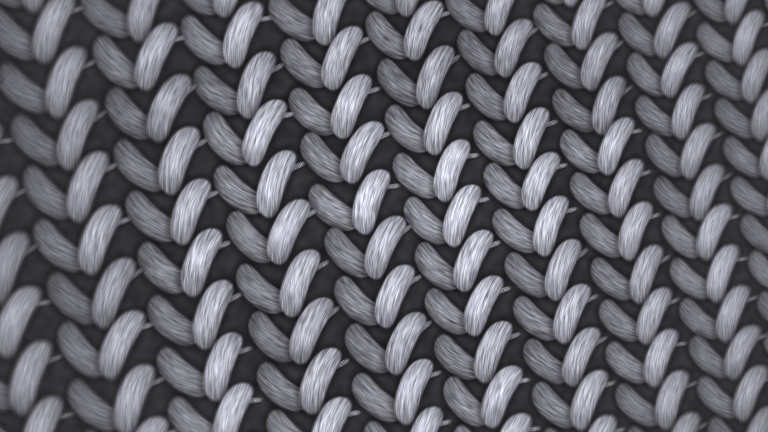
Reproduce this texture procedurally as a Shadertoy shader.

```glsl
// Close view of a grey knitted fabric: slanted columns of V stitches in twisted yarn

vec2 hash2(vec2 p) {
    p = vec2(dot(p, vec2(127.1, 311.7)), dot(p, vec2(269.5, 183.3)));
    return 2.0 * fract(sin(p) * 43758.5) - 1.0;
}

float gradientNoise(vec2 p) {
    vec2 i = floor(p), f = fract(p);
    vec2 u = f * f * (3.0 - 2.0 * f);
    float a = dot(hash2(i), f);
    float b = dot(hash2(i + vec2(1, 0)), f - vec2(1, 0));
    float c = dot(hash2(i + vec2(0, 1)), f - vec2(0, 1));
    float d = dot(hash2(i + vec2(1, 1)), f - vec2(1, 1));
    return mix(mix(a, b, u.x), mix(c, d, u.x), u.y);
}

// Bent strand: x = place along, y = place across (both -1..1), z = edge distance
vec3 strand(vec2 d, float angle, vec2 halfSize, float bend) {
    vec2 axis = vec2(cos(angle), sin(angle));
    float along = dot(d, axis) / halfSize.x;
    float across = (dot(d, vec2(-axis.y, axis.x)) - bend * along * along) / halfSize.y;
    float edge = (sqrt(across * across + pow(along, 4.0)) - 1.0) * halfSize.y;
    return vec3(along, across, edge);
}

// Light on a strand: round section, fine twisted fibres, darker ends
float yarnLight(vec3 s, vec2 seed, float detail) {
    float roundness = sqrt(max(0.0, 1.0 - s.y * s.y));
    float twist = s.y + 0.35 * s.x;
    float fibres = gradientNoise(vec2(s.x * 1.8, twist * 5.0) + seed)
                 + 0.7 * gradientNoise(vec2(s.x * 4.0, twist * 10.0) - seed);
    return (0.5 + 0.5 * roundness - 0.08 * s.y) * (1.0 + 0.5 * detail * fibres)
         * (1.0 - 0.3 * s.x * s.x);
}

// Middle of a stitch; columns and rows narrow towards the right
float rowStart(float c) { return 0.428 + 0.0625 * c - 0.00486 * c * c; }
float rowHeight(float c) { return 0.1227 - 0.00417 * c; }

vec2 stitchCentre(float c, float r) {
    float y = rowStart(c) + r * rowHeight(c);
    return vec2(0.106 + 0.227 * c - 0.00324 * c * c + 0.22 * y, y);
}

void mainImage(out vec4 fragColor, in vec2 fragCoord) {
    vec2 p = fragCoord / iResolution.y;
    p.y = 1.0 - p.y;
    vec2 fromMiddle = p - vec2(0.9, 0.5);

    // Slow wobble of the cloth and loss of focus towards the borders
    vec2 q = p + 0.008 * vec2(gradientNoise(p * 4.0), gradientNoise(p * 4.0 + 17.0));
    float defocus = smoothstep(0.3, 1.0, length(fromMiddle));
    float blur = mix(0.012, 0.035, defocus) + 1.5 / iResolution.y;
    float detail = 1.0 - 0.5 * defocus;

    float column = round(35.0 - sqrt(1225.0 - (q.x - 0.22 * q.y - 0.106) / 0.00324));
    float light = 0.19 + 0.06 * gradientNoise(q * 40.0);

    // Layers: 0 = dark left arms, 1 = thin loop tails, 2 = bright right arms
    for (int layer = 0; layer < 3; layer++)
    for (int j = -2; j <= 2; j++)
    for (int i = -1; i <= 1; i++) {
        float c = column + float(i);
        float r = round((q.y - rowStart(c)) / rowHeight(c)) + float(j);
        vec2 d = (q - stitchCentre(c, r)) / (0.227 - 0.0065 * c);
        vec2 vary = hash2(vec2(c, r) + 3.7);
        vec2 seed = vary * 40.0;
        d += 0.018 * vary.yx;

        vec3 s;
        float tone;
        if (layer == 0) {
            s = strand(d - vec2(-0.42, 0.12), 0.72 + 0.08 * vary.x, vec2(0.34, 0.15), -0.07);
            tone = 0.52;
        } else if (layer == 1) {
            s = strand(d - vec2(0.21, -0.15), -0.4 + 0.3 * vary.y, vec2(0.12, 0.032), 0.0);
            tone = 0.64 + 0.1 * vary.x;
        } else {
            s = strand(d - vec2(-0.02, 0.0), -1.18 + 0.07 * vary.x, vec2(0.38, 0.145), 0.06);
            tone = 0.76 - 0.1 * smoothstep(0.0, 1.0, -s.x);
        }

        // Contact shadow, then the strand itself
        float reach = layer == 1 ? 0.03 : 0.09;
        light *= mix(0.62, 1.0, smoothstep(-0.02, reach, s.z));
        float cover = 1.0 - smoothstep(-blur, blur, s.z);
        if (cover > 0.0) {
            float shade = tone * (1.0 + 0.07 * vary.y) * yarnLight(s, seed, detail);
            light = mix(light, shade, cover);
        }
    }

    // Uneven light over the cloth
    light *= 1.06 - 0.22 * dot(fromMiddle, fromMiddle) + 0.12 * gradientNoise(p * 2.5 + 5.0);
    light = mix(light, 0.42, 0.15 * defocus);
    fragColor = vec4(clamp(light * vec3(0.99, 0.995, 1.065), 0.0, 1.0), 1.0);
}
```
